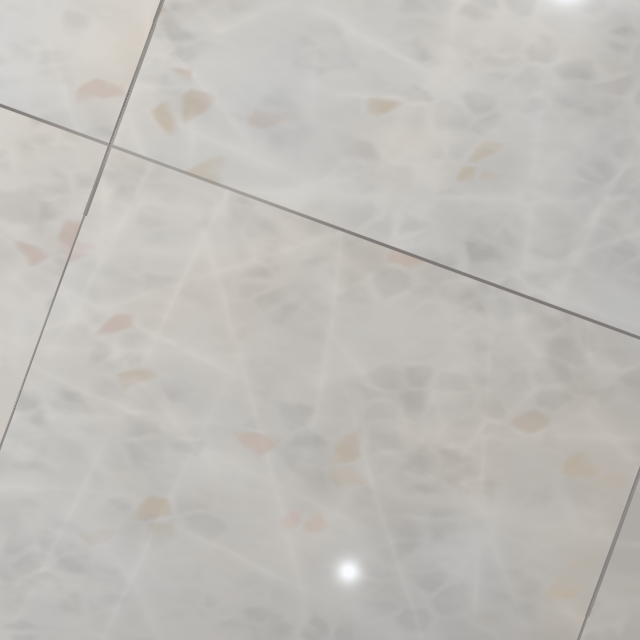
A three.js fragment shader for this texture:

```glsl
varying vec2 vUv;

const float TILE_SIZE = 0.952;
const float TILE_ANGLE = -0.349;
const vec2 TILE_CORNER = vec2(0.172, 0.773);

const vec3 STONE_DARK = vec3(0.70, 0.69, 0.675);
const vec3 STONE_LIGHT = vec3(0.822, 0.81, 0.79);
const vec3 OCHRE = vec3(0.74, 0.68, 0.59);
const vec3 BLUSH = vec3(0.77, 0.69, 0.65);
const vec3 WARM_SHIFT = vec3(0.014, 0.0, -0.016);
const vec3 GROUT = vec3(0.49, 0.47, 0.46);
const vec3 GLARE = vec3(0.98, 0.99, 1.0);

float hash(vec2 p) {
  return fract(sin(dot(p, vec2(127.1, 311.7))) * 43758.5453);
}

vec2 hash2(vec2 p) {
  return vec2(hash(p), hash(p + 17.3));
}

vec2 rotate(vec2 p, float angle) {
  float c = cos(angle), s = sin(angle);
  return vec2(c * p.x + s * p.y, c * p.y - s * p.x);
}

float noise(vec2 p) {
  vec2 i = floor(p), f = fract(p);
  f = f * f * (3.0 - 2.0 * f);
  return mix(mix(hash(i), hash(i + vec2(1.0, 0.0)), f.x),
             mix(hash(i + vec2(0.0, 1.0)), hash(i + 1.0), f.x), f.y);
}

float fbm(vec2 p) {
  float sum = 0.0, amp = 0.5;
  for (int i = 0; i < 4; i++) {
    sum += amp * noise(p);
    p = rotate(p, 0.6) * 2.03 + 5.1;
    amp *= 0.5;
  }
  return sum / 0.9375;
}

// Angular crystal cells: x = gap to the border, y = random cell value
vec2 shards(vec2 p) {
  vec2 cell = floor(p);
  float nearest = 8.0, second = 8.0, id = 0.0;
  for (int y = -1; y <= 1; y++) {
    for (int x = -1; x <= 1; x++) {
      vec2 c = cell + vec2(float(x), float(y));
      float d = length(c + hash2(c) - p);
      if (d < nearest) {
        second = nearest;
        nearest = d;
        id = hash(c + 41.7);
      } else {
        second = min(second, d);
      }
    }
  }
  return vec2(second - nearest, id);
}

// Long pale veins crossing at several angles
float veins(vec2 p) {
  float sum = 0.0;
  for (int i = 0; i < 8; i++) {
    float k = float(i);
    vec2 q = rotate(p, 0.3 + k * 0.39) * vec2(0.9, 8.0) + k * 13.7;
    float ridge = 1.0 - abs(2.0 * noise(q) - 1.0);
    sum += pow(ridge, 9.0) * smoothstep(0.35, 0.7, noise(p * 5.0 + k * 7.9));
  }
  return min(sum, 1.4);
}

vec3 marble(vec2 p, float light, float contrast) {
  vec2 warped = p + 0.03 * (vec2(fbm(p * 14.0), fbm(p * 14.0 + 31.0)) - 0.5);
  vec2 large = shards(rotate(warped, -0.3) * vec2(9.0, 12.0));
  vec2 small = shards(rotate(warped, 0.5) * vec2(17.0, 27.0) + 9.0);
  float cover = smoothstep(0.15, 0.65, fbm(p * 6.0 + 3.0));
  float ragged = smoothstep(0.2, 0.65, fbm(p * vec2(16.0, 30.0) + 8.0));
  float largeFill = smoothstep(0.0, 0.4, large.x) * large.y;
  float smallFill = smoothstep(0.0, 0.45, small.x) * small.y;

  float tone = light + 0.32 * (fbm(p * vec2(8.0, 16.0)) - 0.5);
  tone -= contrast * cover * ragged * (0.38 * largeFill + 0.36 * smallFill);
  tone += 0.24 * contrast * veins(p + 0.25 * (warped - p));
  tone += 0.06 * (noise(p * vec2(45.0, 100.0)) - 0.5);
  vec3 color = mix(STONE_DARK, STONE_LIGHT, clamp(tone, -0.2, 1.15));

  // Broad drift between warm and cool stone
  color += WARM_SHIFT * (2.4 * fbm(p * 4.0 + 57.0) - 1.1);

  // Sparse, faint warm inclusions
  float warm = step(0.9, small.y) * smoothstep(0.0, 0.45, small.x);
  warm *= smoothstep(0.4, 0.65, noise(p * 6.0 + 23.0)) * (0.4 + 0.6 * ragged);
  vec3 tint = mix(OCHRE, BLUSH, smoothstep(0.3, 0.7, noise(p * 11.0)));
  return mix(color, tint, 0.55 * warm);
}

float jointLine(float offset, float halfWidth) {
  return 1.0 - smoothstep(halfWidth * 0.5, halfWidth * 1.5, abs(offset));
}

float glow(vec2 p, float radius) {
  return exp(-dot(p, p) / (radius * radius));
}

void main() {
  vec2 local = rotate(vUv - TILE_CORNER, TILE_ANGLE);
  vec2 tile = floor(local / TILE_SIZE);
  vec2 joint = local - TILE_SIZE * floor(local / TILE_SIZE + 0.5);

  // Stone, varied per tile and shaded across the floor
  float light = 0.43 + 0.68 * (vUv.y - 0.5) - 0.66 * (vUv.x - 0.5);
  float contrast = mix(0.75, 1.1, hash(tile + 2.0));
  vec3 color = marble(local + 10.0 * hash2(tile), light, contrast);

  // Joints with small steps and worn, paler lengths
  float stepShift = 0.003 * (hash(vec2(floor((local.y + 0.117) / 0.32), tile.x)) - 0.5);
  float across = jointLine(joint.y, 0.0025);
  float upright = jointLine(joint.x + stepShift, 0.0021);
  across *= mix(0.5, 1.0, smoothstep(0.08, 0.35, abs(local.x - 0.12)));
  upright *= mix(0.5, 0.95, noise(vec2(local.y * 14.0, tile.x)));
  color = mix(color, GROUT, max(across, upright));

  // Reflected lamps
  vec2 lamp = vUv - vec2(0.545, 0.107);
  vec2 farLamp = (vUv - vec2(0.885, 1.008)) * vec2(1.0, 1.8);
  float shine = 0.95 * glow(lamp, 0.018) + 0.2 * glow(lamp, 0.04);
  shine += 0.75 * glow(farLamp, 0.03) + 0.25 * glow(farLamp, 0.08);
  color = mix(color, GLARE, min(shine, 1.0));

  gl_FragColor = vec4(color, 1.0);
}
```
